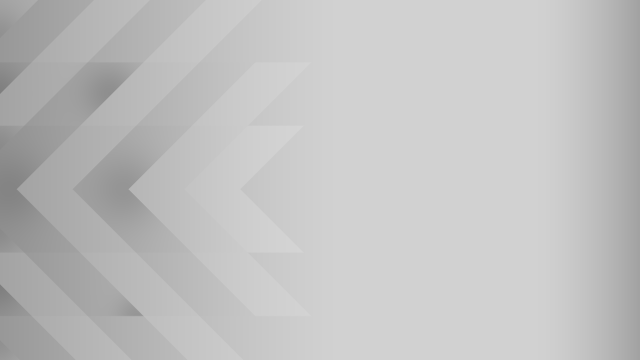
A WebGL 1 fragment shader for this background:

```glsl
precision highp float;

uniform vec2 u_resolution;

const float BAND = 0.1553;     // horizontal width of one chevron band
const float ROW = 0.1762;      // height of one overlapping row
const float TIP = 0.0463;      // x of the first full chevron tip
const float AXIS = 0.4745;     // y of the shared chevron axis
const float FADE_END = 0.93;   // x where the left gradient ends

// Antialiased step: 1 where d is positive
float inside(float d, float soft) {
  return clamp(0.5 + d / soft, 0.0, 1.0);
}

float stripe(float d, float low, float high, float soft) {
  return inside(d - low, soft) * inside(high - d, soft);
}

float glow(vec2 p, vec2 center, float radius) {
  vec2 q = (p - center) / radius;
  return exp(-dot(q, q));
}

// Grey backdrop, darker toward both sides
float backdrop(float x, float width) {
  float left = clamp(x / FADE_END, 0.0, 1.0);
  float right = clamp(1.0 - (width - x) / 0.29, 0.0, 1.0);
  return mix(0.595, 0.818, 1.0 - pow(1.0 - left, 1.2))
       - 0.185 * pow(right, 1.6);
}

// Light chevrons; the inner ones are cut off at row edges
float chevrons(float u, float height, float soft) {
  float light = 0.0;
  for (int k = -2; k <= 1; k++) {
    float start = TIP + 2.0 * BAND * float(k);
    float limit = k == 1 ? 2.0 * ROW : 2.0;
    light += stripe(u, start, start + BAND, soft) * inside(limit - height, soft);
  }
  float inner = TIP + 3.0 * BAND;
  return light + 1.35 * stripe(u, inner, inner + BAND, soft) * inside(ROW - height, soft);
}

// Soft shadows under the chevron edges
float shadows(vec2 p, float u, float soft) {
  float height = abs(p.y);
  float shade = 0.0;

  // Two full tips
  for (int k = 0; k < 2; k++) {
    float start = TIP + 2.0 * BAND * float(k);
    float side = stripe(u, start - BAND, start, soft) * inside(ROW - height, soft);
    shade += (0.065 + 0.02 * float(k)) * side * glow(p, vec2(start, 0.0), 0.095);
  }

  // Bands leaving through the left border
  for (int i = 0; i < 3; i++) {
    float n = float(i);
    float edge = TIP - BAND * (n + 1.0);
    float side = inside(edge - u, soft) * stripe(height, ROW * n, ROW * (n + 1.0), soft);
    shade += 0.085 * side * glow(vec2(p.x, height), vec2(0.0, -edge), 0.075);
  }

  // Upper and lower arms of the first full chevron
  float arm = inside(TIP - u, soft) * stripe(height, ROW, 2.0 * ROW, soft);
  shade += 0.11 * arm * glow(p, vec2(0.312, 0.266), 0.08);
  shade += 0.10 * arm * glow(p, vec2(0.385, -0.352), 0.06);
  return shade;
}

void main() {
  float px = 1.0 / u_resolution.y;
  float width = u_resolution.x * px;
  vec2 p = gl_FragCoord.xy * px - vec2(0.0, AXIS);
  float height = abs(p.y);
  float u = p.x - height;
  float soft = 1.4 * px;

  float grey = backdrop(p.x, width);

  // Rows darken toward the axis and dissolve to the right
  float rows = 0.012 * inside(2.0 * ROW - height, px)
             + 0.012 * inside(ROW - height, px);
  grey -= rows * (1.0 - smoothstep(0.35, 0.78, p.x));

  float strength = mix(0.056, 0.016, clamp(p.x / FADE_END, 0.0, 1.0));
  grey += strength * chevrons(u, height, soft);
  grey -= shadows(p, u, soft);

  gl_FragColor = vec4(vec3(grey), 1.0);
}
```
